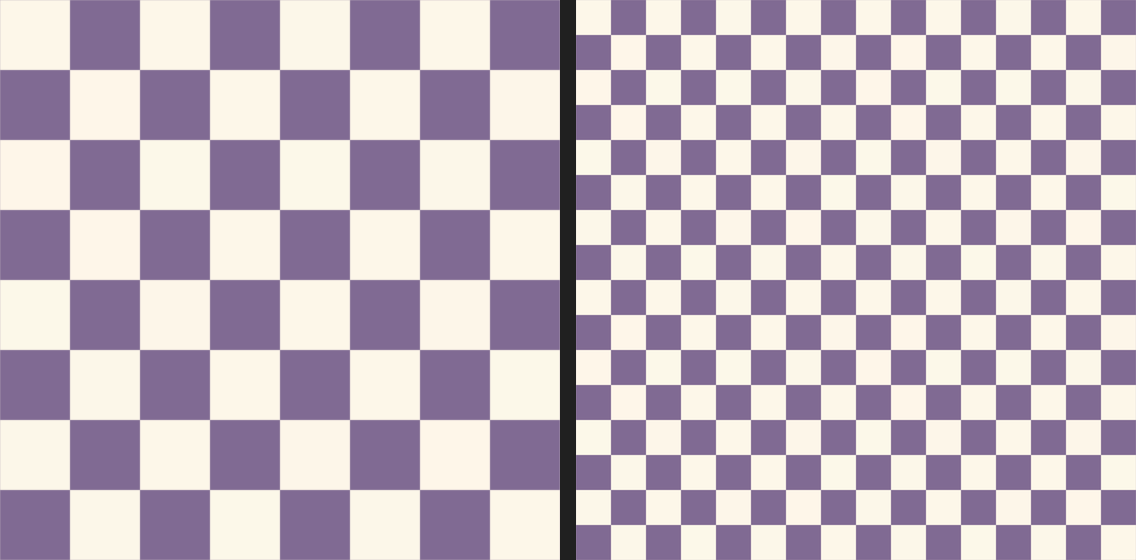
Left: one tile. Right: repeated 2 by 2.
This pattern is drawn by a Shadertoy shader. Its source:

```glsl
// Two-colour checkerboard of eight by eight squares with slightly soft edges.
// Each axis is a signed triangle wave; the product of the two softened signs
// picks the colour. A wrapped hash gives the pale squares a very faint tint.

#define CELLS 8.0                      // squares per side, even so it tiles
#define EDGE_SOFTNESS 0.0016           // half width of an edge, in canvas units
#define TINT_AMOUNT 0.004              // tone shift between pale squares
#define PURPLE vec3(0.503, 0.416, 0.576)
#define CREAM vec3(0.992, 0.968, 0.912)

float hash(vec2 p) {
    return fract(sin(dot(p, vec2(127.1, 311.7))) * 43758.5453);
}

// Signed distance to the nearest grid line, positive in even squares
vec2 signedLineDistance(vec2 p) {
    return 0.5 - abs(mod(p + 0.5, 2.0) - 1.0);
}

void mainImage(out vec4 fragColor, in vec2 fragCoord) {
    float canvas = min(iResolution.x, iResolution.y);
    vec2 grid = fragCoord / iResolution.xy * CELLS;

    // Smoothed checker mask: 1 on purple squares, 0 on cream squares
    float soft = max(EDGE_SOFTNESS, 0.75 / canvas) * CELLS;
    vec2 side = smoothstep(-soft, soft, signedLineDistance(grid)) * 2.0 - 1.0;
    float purpleMask = 0.5 + 0.5 * side.x * side.y;

    // Faint warm or cool shift per pale square
    vec2 cell = mod(floor(grid), CELLS);
    float tint = (hash(cell) * 2.0 - 1.0) * TINT_AMOUNT;
    vec3 cream = CREAM + tint * vec3(1.0, -1.0, 0.0);

    fragColor = vec4(mix(cream, PURPLE, purpleMask), 1.0);
}
```
